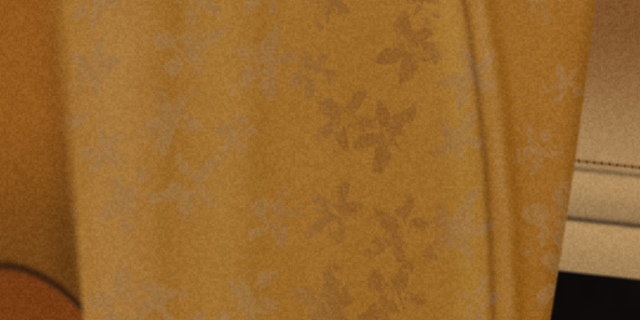
Reproduce this texture procedurally as a WebGL 1 fragment shader.

```glsl
precision highp float;
// Ochre damask curtain with soft vertical folds and scattered woven flowers,
// between a shadowed panel (left) and a stitched leather seat (right).
// Layers are split by curved edges; value noise gives weave, wear and grain.
uniform vec2 u_resolution;

#define CLOTH vec3(0.625, 0.425, 0.165)
#define MOTIF_PALE vec3(0.615, 0.455, 0.270)
#define MOTIF_DARK vec3(0.535, 0.345, 0.150)
#define SHADOW vec3(0.550, 0.330, 0.105)
#define LEATHER vec3(0.670, 0.530, 0.350)
#define BLACK vec3(0.045, 0.030, 0.030)
#define MOTIF_CELL 0.23
#define MOTIF_SIZE 0.105
#define MOTIF_STRENGTH 0.70
#define GRAIN_SCALE 135.0
#define GRAIN_AMOUNT 0.085

float hash(vec2 p) {
  vec3 q = fract(p.xyx * 0.1031);
  q += dot(q, q.yzx + 33.33);
  return fract((q.x + q.y) * q.z);
}

float noise(vec2 p) {
  vec2 i = floor(p), f = fract(p);
  f = f * f * (3.0 - 2.0 * f);
  return mix(mix(hash(i), hash(i + vec2(1, 0)), f.x),
             mix(hash(i + vec2(0, 1)), hash(i + vec2(1, 1)), f.x), f.y);
}

float fbm(vec2 p) {
  return 0.55 * noise(p) + 0.3 * noise(p * 2.1 + 7.3) + 0.15 * noise(p * 4.3 + 3.1);
}

// Soft step and soft ridge
float past(float edge, float x, float w) { return smoothstep(edge - w, edge + w, x); }
float ridge(float x, float c, float w) { float t = (x - c) / w; return exp(-t * t); }

// Ragged five-petalled flowers on a jittered grid, worn along a diagonal
float motifs(vec2 p) {
  p += 0.035 * (vec2(fbm(p * 22.0), fbm(p * 22.0 + 40.0)) - 0.5);
  vec2 cell = floor(p / MOTIF_CELL);
  float cover = 0.0;
  for (int j = -1; j <= 1; j++) {
    for (int i = -1; i <= 1; i++) {
      vec2 id = cell + vec2(float(i), float(j));
      vec2 jitter = vec2(hash(id + 11.0), hash(id + 57.0));
      vec2 q = p - (id + 0.2 + 0.6 * jitter) * MOTIF_CELL;
      q = vec2(q.x * 0.8 - q.y * 0.6, (q.x * 0.6 + q.y * 0.8) * 0.75);
      float turn = 6.283 * hash(id + 93.0);
      float petals = 0.68 + 0.32 * cos(5.0 * atan(q.y, q.x + 0.0001) + turn);
      float size = MOTIF_SIZE * (0.55 + 0.5 * hash(id + 31.0));
      cover = max(cover, 1.0 - past(size * petals, length(q), 0.010));
    }
  }
  vec2 along = vec2(p.x * 0.6 - p.y * 0.8, p.x * 0.8 + p.y * 0.6);
  return cover * smoothstep(0.28, 0.52, fbm(along * vec2(20.0, 48.0)));
}

vec3 curtain(vec2 p, float d, float rightEdge) {
  float x = p.x;
  float fold = 1.45 + 0.17 * d - 0.08 * d * d;
  float beyond = past(fold + 0.07, x, 0.02);
  vec3 col = CLOTH + 0.035 * (fbm(p * vec2(6.0, 2.5)) - 0.5);
  col += vec3(0.025, 0.035, 0.055) * ridge(x, 0.36, 0.13);
  col += vec3(0.015, 0.025, 0.025) * ridge(x, 0.70, 0.09);
  col -= 0.025 * ridge(x, 0.54 - 0.03 * d, 0.045);
  col -= 0.025 * ridge(x, 0.83 - 0.04 * d, 0.035) * (1.0 - 0.6 * d);
  col += vec3(0.030, 0.045, 0.030) * ridge(x, fold - 0.06, 0.055);
  col -= vec3(0.015, 0.025, 0.020) * beyond;
  col -= 0.02 * d * past(0.9, x, 0.3);

  // Woven flowers: pale at the left and far right, brown between
  float brown = past(0.95, x, 0.18) * (1.0 - past(1.38, x, 0.06));
  vec3 thread = mix(MOTIF_PALE, MOTIF_DARK, brown);
  col = mix(col, thread, motifs(p) * MOTIF_STRENGTH);

  // Sharp pleat and its lit lip, then the turned right hem
  col -= vec3(0.11, 0.10, 0.05) * ridge(x, fold, 0.013);
  float lip = ridge(x, fold + 0.045, 0.016);
  col += vec3(0.03, 0.04, 0.07) * lip * (0.3 + fbm(p * vec2(30.0, 9.0)));
  col -= 0.045 * ridge(x, fold + 0.085, 0.022);
  return col - vec3(0.07, 0.06, 0.04) * ridge(x, rightEdge, 0.03);
}

vec3 shadedPanel(vec2 p, float d) {
  vec3 col = SHADOW + vec3(0.04, 0.03, 0.02) * (fbm(p * vec2(14.0, 9.0)) - 0.5);
  col *= 1.05 - 0.22 * smoothstep(0.35, 0.85, d) - 0.10 * ridge(p.x, 0.21, 0.06);
  float rim = 0.83 + 2.0 * p.x * p.x;
  col = mix(col, vec3(0.47, 0.235, 0.075), past(rim + 0.01, d, 0.008));
  return mix(col, vec3(0.20, 0.11, 0.06), 0.85 * ridge(d, rim, 0.015));
}

vec3 seat(vec2 p, float d) {
  float s = d - 0.11 * (p.x - 1.8);
  vec3 back = mix(vec3(0.50, 0.325, 0.165), LEATHER, smoothstep(0.0, 0.56, s));
  vec3 roll = LEATHER * (1.05 - 0.16 * smoothstep(0.55, 0.68, s));
  roll = mix(roll, LEATHER * (1.08 - 0.9 * (s - 0.69)), past(0.69, s, 0.006));
  vec3 col = mix(back, roll, past(0.525, s, 0.006));
  float stitch = 0.55 + 0.45 * smoothstep(0.2, 0.5, abs(fract(p.x * 42.0) - 0.5));
  col = mix(col, vec3(0.32, 0.18, 0.09), 0.8 * stitch * ridge(s, 0.502, 0.006));
  col *= 1.0 - 0.28 * ridge(s, 0.528, 0.009) - 0.42 * ridge(s, 0.685, 0.010);
  return mix(col, BLACK + 0.025 * fbm(p * 9.0), past(0.852, s, 0.008));
}

void main() {
  vec2 p = gl_FragCoord.xy / u_resolution.y;
  p.x *= 2.0 * u_resolution.y / u_resolution.x;
  float d = 1.0 - p.y;
  float leftEdge = 0.18 + 0.08 * d;
  float rightEdge = 1.862 - 0.118 * d - 0.024 * d * d;

  vec3 col = curtain(p, d, rightEdge);
  col = mix(shadedPanel(p, d), col, past(leftEdge, p.x, mix(0.04, 0.014, d)));
  col = mix(col, seat(p, d), past(rightEdge, p.x, 0.006));

  // Fine woven grain, fainter in the dark
  float grain = 0.6 * noise(p * GRAIN_SCALE) + 0.4 * noise(p * GRAIN_SCALE * 1.9 + 17.0) - 0.5;
  col += grain * GRAIN_AMOUNT * smoothstep(0.0, 0.5, col.r);
  gl_FragColor = vec4(clamp(col, 0.0, 1.0), 1.0);
}
```
